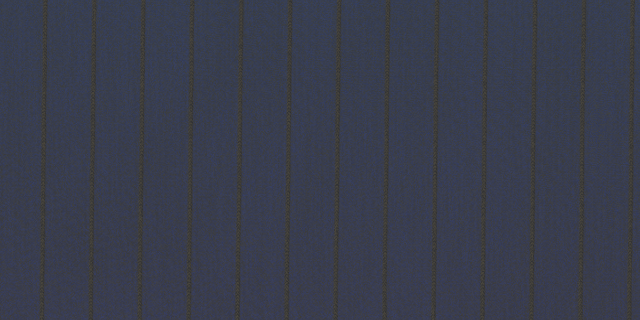
Give the GLSL for this texture, as a Shadertoy shader.

```glsl
// Navy worsted suiting with thirteen thin brown pinstripes, leaning slightly.
// Fine value noise and a zigzag twill mix charcoal and blue yarn; each stripe
// is a folded distance filled with small, broken chevron stitches.

float hash(vec2 p) {
    return fract(sin(dot(p, vec2(127.1, 311.7))) * 43758.5453);
}

float noise(vec2 p) {
    vec2 i = floor(p), f = fract(p);
    f = f * f * (3.0 - 2.0 * f);
    return mix(mix(hash(i), hash(i + vec2(1, 0)), f.x),
               mix(hash(i + vec2(0, 1)), hash(i + vec2(1, 1)), f.x), f.y);
}

// Diagonal ribs that reverse direction at every fold of x
float chevron(float x, float y) {
    return sin(6.2832 * (y * 96.0 + abs(x) * 110.0));
}

void mainImage(out vec4 fragColor, in vec2 fragCoord) {
    vec2 p = fragCoord / iResolution.y;
    float pixel = 1.0 / iResolution.y;

    // The warp leans to the right and wavers a little
    float warpX = p.x - 0.0117 * p.y + 0.0016 * (noise(vec2(p.x * 5.0, p.y * 9.0)) - 0.5);

    // Ground cloth: fine speckled yarn over a zigzag twill
    float fold = (fract(warpX / 0.0306) - 0.5) * 0.0306;
    float twill = chevron(fold, p.y + 0.003 * noise(p * 60.0));
    float grain = noise(vec2(warpX * 310.0, p.y * 290.0)) - 0.5;
    float streak = noise(vec2(warpX * 170.0, p.y * 6.0)) - 0.5;
    float cloud = noise(p * 4.0 + 7.0) - 0.5;
    float blueness = 0.48 + 0.95 * grain + 0.13 * twill + 0.11 * streak + 0.06 * cloud;
    vec3 cloth = mix(vec3(0.236, 0.242, 0.250), vec3(0.208, 0.240, 0.372), blueness);

    // Yarn relief, slubs and a cooler tone toward the top
    float relief = noise(vec2(warpX, p.y) * 280.0 + 31.0) - 0.5;
    cloth *= 1.0 + 0.10 * relief + 0.025 * streak + 0.02 * cloud;
    cloth += vec3(-0.008, 0.006, 0.008) * (p.y - 0.5);

    // Pinstripes: brown stitches on a dark yarn bed, with frayed sides
    float across = (fract((warpX - 0.130) / 0.153 + 0.5) - 0.5) * 0.153;
    float halfWidth = 0.0068 + 0.003 * relief;
    float edge = max(pixel, 0.0028);
    float stripe = 1.0 - smoothstep(halfWidth - edge, halfWidth + edge, abs(across));
    float stitch = 0.56 + 0.24 * chevron(across, p.y) + 0.8 * grain;
    vec3 thread = mix(vec3(0.190, 0.194, 0.206), vec3(0.294, 0.277, 0.226), clamp(stitch, 0.0, 1.0));
    thread *= 1.0 - 0.12 * smoothstep(0.001, 0.006, across);

    fragColor = vec4(mix(cloth, thread, 0.92 * stripe), 1.0);
}
```
